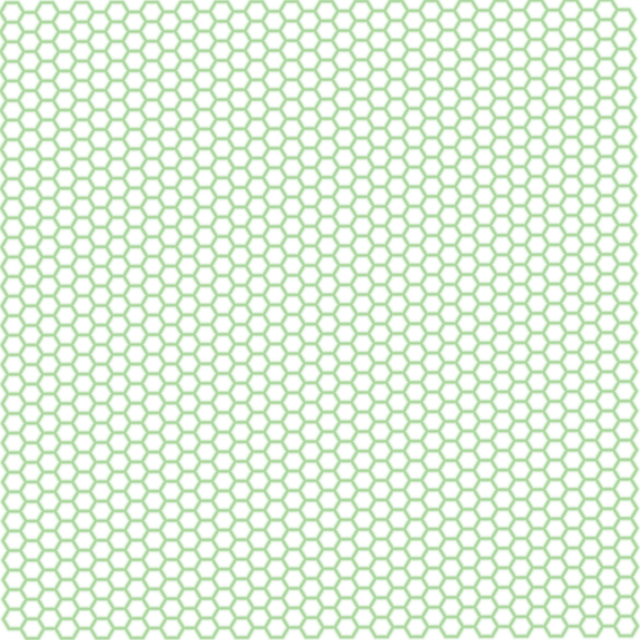
Give the GLSL for this pattern, as a WebGL 2 fragment shader.

```glsl
#version 300 es
precision highp float;

uniform vec2 u_resolution;
out vec4 fragColor;

const vec3 PAPER = vec3(0.995, 1.0, 0.995);
const vec3 LINE_GREEN = vec3(0.672, 0.842, 0.622);

const vec2 GRID_COUNT = vec2(36.0, 32.0);    // columns, cells per column
const vec2 PITCH = vec2(0.02728, 0.03057);   // column and row spacing
const vec2 FIRST_CELL = vec2(0.0189, 0.9805);
const float TILT = 0.0045;                   // radians, counterclockwise
const float SOFT_WIDTH = 0.105;              // line falloff in row heights
const float COLUMN_STEP = 0.8660254;         // column spacing of regular hexagons

// Signed distance to a flat-topped hexagon with the given apothem
float hexagonDistance(vec2 p, float apothem) {
    const vec3 k = vec3(-0.8660254, 0.5, 0.5773503);
    p = abs(p);
    p -= 2.0 * min(dot(k.xy, p), 0.0) * k.xy;
    p -= vec2(clamp(p.x, -k.z * apothem, k.z * apothem), apothem);
    return length(p) * sign(p.y);
}

// Canvas position to grid position: x in columns, y in rows downwards
vec2 toGrid(vec2 uv, vec2 origin, vec2 pitch, float angle) {
    vec2 right = vec2(cos(angle), sin(angle));
    vec2 down = vec2(right.y, -right.x);
    vec2 offset = uv - origin;
    return vec2(dot(offset, right), dot(offset, down)) / pitch;
}

// Distance to the nearest outline of a finite honeycomb
float honeycombDistance(vec2 grid, vec2 count) {
    float nearest = 1e3;
    for (int i = -1; i <= 1; i++) {
        float column = clamp(round(grid.x) + float(i), 0.0, count.x - 1.0);
        float stagger = 0.5 * mod(column, 2.0);
        float row = clamp(round(grid.y - stagger), 0.0, count.y - 1.0);
        vec2 local = (grid - vec2(column, row + stagger)) * vec2(COLUMN_STEP, 1.0);
        nearest = min(nearest, abs(hexagonDistance(local, 0.5)));
    }
    return nearest;
}

// Blurred stroke profile
float softLine(float dist, float width) {
    float t = dist / width;
    return exp(-t * t);
}

void main() {
    vec2 uv = gl_FragCoord.xy / u_resolution;
    vec2 grid = toGrid(uv, FIRST_CELL, PITCH, TILT);
    float ink = softLine(honeycombDistance(grid, GRID_COUNT), SOFT_WIDTH);
    fragColor = vec4(mix(PAPER, LINE_GREEN, ink), 1.0);
}
```
